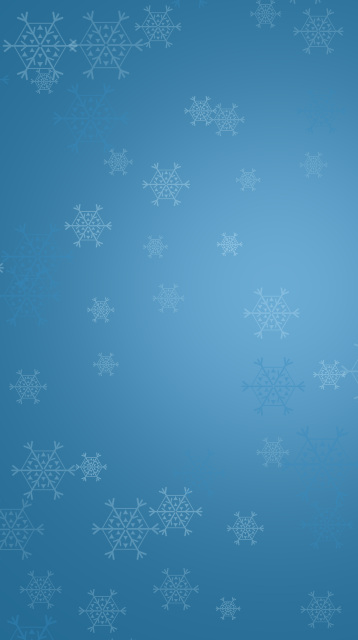
Give the GLSL for this background, as a Shadertoy shader.

```glsl
// Pale snowflakes scattered over a blue backdrop with a soft off-centre glow.
// Each jittered grid cell holds one flake; a flake is a 60 degree sector of
// segments and triangles, mirrored and repeated around its centre.

vec3 hash3(vec2 cell) {
    vec3 h = fract(cell.xyx * vec3(0.1031, 0.1030, 0.0973));
    h += dot(h, h.yxz + 33.33);
    return fract((h.xxy + h.yzz) * h.zyx);
}

float segment(vec2 p, vec2 a, vec2 b) {
    vec2 pa = p - a, ba = b - a;
    return length(pa - ba * clamp(dot(pa, ba) / dot(ba, ba), 0.0, 1.0));
}

// Triangle at distance "offset" along the x axis, with the given inradius
float triangle(vec2 p, float offset, float inradius) {
    float x = p.x - offset;
    return max(abs(p.y) * 0.866 + x * 0.5, -x) - inradius;
}

// Signed distance to a flake of unit radius, one arm along x
float snowflake(vec2 p) {
    const float SECTOR = 1.0471976;
    float angle = atan(p.y, p.x);
    angle = abs(mod(angle + 0.5 * SECTOR, SECTOR) - 0.5 * SECTOR);
    vec2 q = length(p) * vec2(cos(angle), sin(angle));

    // Arm with forked tip and inner barbs
    float d = segment(q, vec2(0.06, 0.0), vec2(0.98, 0.0)) - 0.022;
    d = min(d, segment(q, vec2(0.78, 0.0), vec2(0.95, 0.14)) - 0.024);
    d = min(d, segment(q, vec2(0.36, 0.0), vec2(0.50, 0.12)) - 0.018);

    // Thin hexagonal web between the arms
    d = min(d, segment(q, vec2(0.70, 0.0), vec2(0.525, 0.303)) - 0.010);

    // Triangles in the gaps between arms
    vec2 gap = vec2(dot(q, vec2(0.866, 0.5)), dot(q, vec2(0.5, -0.866)));
    d = min(d, triangle(gap, 0.48, 0.042));
    return min(d, triangle(gap, 0.25, 0.036));
}

void mainImage(out vec4 fragColor, in vec2 fragCoord) {
    vec2 p = fragCoord / iResolution.y;
    float pixel = 1.0 / iResolution.y;

    // Backdrop glow, right of centre
    vec2 fromGlow = p - vec2(0.77 * iResolution.x / iResolution.y, 0.55);
    float glow = exp(-dot(fromGlow, fromGlow) / 0.122);
    vec3 color = vec3(0.137, 0.413, 0.573) + vec3(0.28, 0.258, 0.258) * glow;

    // Flakes from this cell and its neighbours
    const float CELL = 0.112;
    vec2 home = floor(p / CELL);
    for (int y = -1; y <= 1; y++) {
        for (int x = -1; x <= 1; x++) {
            vec2 cell = home + vec2(x, y);
            vec3 place = hash3(cell + 17.0);
            vec3 look = hash3(cell + 71.0);
            if (place.z > 0.92) continue;

            vec2 center = (cell + 0.5 + 0.7 * (place.xy - 0.5)) * CELL;
            float radius = mix(0.019, 0.070, look.x * look.x);
            float d = snowflake((p - center) / radius) * radius;
            float cover = 1.0 - smoothstep(-0.7 * pixel, 0.8 * pixel, d);

            // Small flakes are crisp and pale, some large ones sink into blue
            float sunken = step(0.6, look.x) * step(look.z, 0.4);
            vec3 tint = mix(vec3(0.76, 0.89, 0.95), vec3(0.20, 0.54, 0.75), sunken);
            float opacity = mix(0.50, 0.26, look.x) * mix(0.5, 1.15, look.y);
            opacity = mix(opacity, 0.42, sunken);
            color = mix(color, tint, cover * opacity);
        }
    }
    fragColor = vec4(color, 1.0);
}
```
